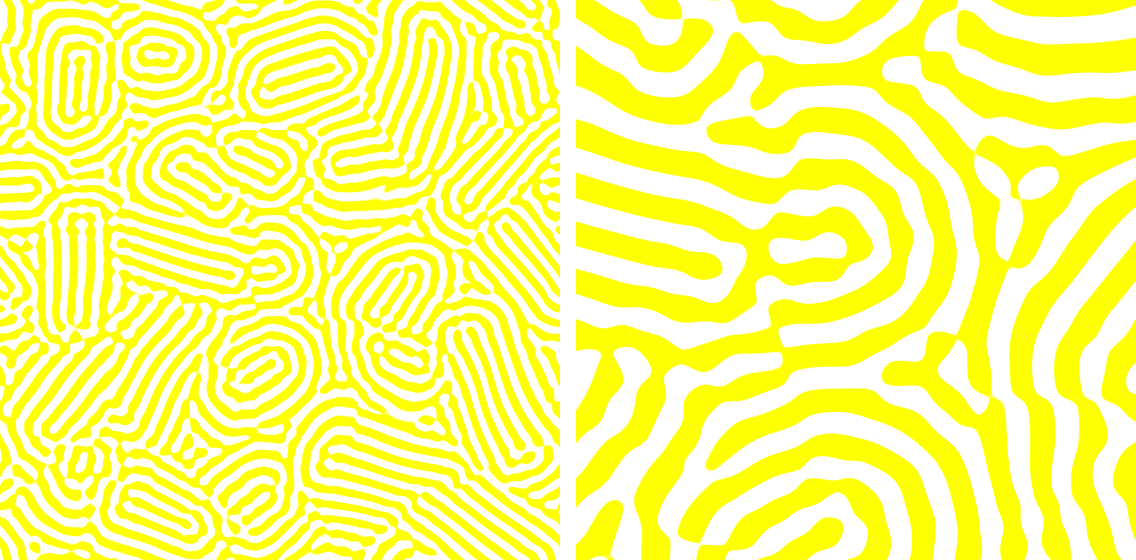
Left, the full canvas; right, a detail of the centre.
A WebGL 1 fragment shader for this pattern:

```glsl
precision highp float;
// Tiling labyrinth of even, winding white stripes with rounded ends on yellow.
uniform vec2 u_resolution;

const float TAU = 6.2831853;
const float STRIPES = 36.0;  // stripe periods across the canvas
const float DOMAINS = 5.0;   // stripe bundles across the canvas
const float NODES = 28.0;    // wavelets across the canvas

vec2 hash2(vec2 cell) {
  vec3 q = fract((cell.xyx + 17.0) * vec3(0.1031, 0.1030, 0.0973));
  q += dot(q, q.yzx + 33.33);
  return fract((q.xx + q.yz) * q.zy);
}

float cornerSlope(vec2 corner, vec2 offset, float period, float seed) {
  float angle = TAU * hash2(mod(corner, period) + seed).x;
  return dot(vec2(cos(angle), sin(angle)), offset);
}

// Gradient noise that wraps after a whole number of cells.
float gradientNoise(vec2 p, float period, float seed) {
  vec2 cell = floor(p), f = p - cell, e = vec2(1.0, 0.0);
  vec2 s = f * f * f * (f * (f * 6.0 - 15.0) + 10.0);
  return mix(
    mix(cornerSlope(cell, f, period, seed),
        cornerSlope(cell + e.xy, f - e.xy, period, seed), s.x),
    mix(cornerSlope(cell + e.yx, f - e.yx, period, seed),
        cornerSlope(cell + e.xx, f - e.xx, period, seed), s.x), s.y);
}

// Local stripe direction (xy) and phase (z): distance to the nearest
// of many scattered line segments, each with a white or a yellow core.
vec3 stripeWave(vec2 p) {
  p += 0.04 * vec2(gradientNoise(p * 4.0, 4.0, 60.0),
                   gradientNoise(p * 4.0, 4.0, 90.0));
  p += 0.01 * vec2(gradientNoise(p * 9.0, 9.0, 120.0),
                   gradientNoise(p * 9.0, 9.0, 150.0));
  vec2 g = p * DOMAINS, home = floor(g), ray = vec2(1.0, 0.0);
  float nearest = 9.0, flip = 0.0;
  for (int j = -1; j <= 1; j++) {
    for (int i = -1; i <= 1; i++) {
      vec2 cell = home + vec2(float(i), float(j));
      vec2 id = mod(cell, DOMAINS);
      vec2 shape = hash2(id + 30.0);
      vec2 axis = vec2(cos(TAU * shape.x), sin(TAU * shape.x));
      float halfLength = 0.55 * shape.y;
      vec2 d = g - cell - 0.15 - 0.7 * hash2(id);
      d -= axis * clamp(dot(d, axis), -halfLength, halfLength);
      float dist = length(d);
      if (dist < nearest) {
        nearest = dist;
        ray = d;
        flip = step(0.5, fract(shape.x * 13.0));
      }
    }
  }
  float phase = TAU * (STRIPES / DOMAINS * nearest + 0.5 * flip);
  return vec3(ray / max(nearest, 0.0001), phase);
}

void main() {
  vec2 g = gl_FragCoord.xy / u_resolution * NODES;
  vec2 base = floor(g);
  float field = 0.0, total = 0.0;
  vec2 slope = vec2(0.0);

  // Blend overlapping plane wavelets, so that bundles join smoothly.
  for (int j = -1; j <= 2; j++) {
    for (int i = -1; i <= 2; i++) {
      vec2 node = base + vec2(float(i), float(j));
      vec2 d = g - node;
      float weight = max(0.0, 1.0 - 0.25 * dot(d, d));
      weight *= weight * weight;
      vec3 wave = stripeWave(node / NODES);
      float angle = wave.z + TAU * STRIPES / NODES * dot(d, wave.xy);
      field += weight * cos(angle);
      slope += weight * sin(angle) * wave.xy;
      total += weight;
    }
  }

  // Divide by the local amplitude to even out the stripe widths.
  float amplitude = sqrt(field * field + dot(slope, slope));
  float stripe = field / (amplitude + 0.13 * total);

  // Edge ramp about one pixel wide.
  float edge = 0.45 * TAU * STRIPES / min(u_resolution.x, u_resolution.y);
  float white = clamp(0.5 + 0.5 * (stripe - 0.05) / edge, 0.0, 1.0);
  gl_FragColor = vec4(mix(vec3(1.0, 1.0, 0.01), vec3(1.0), white), 1.0);
}
```
